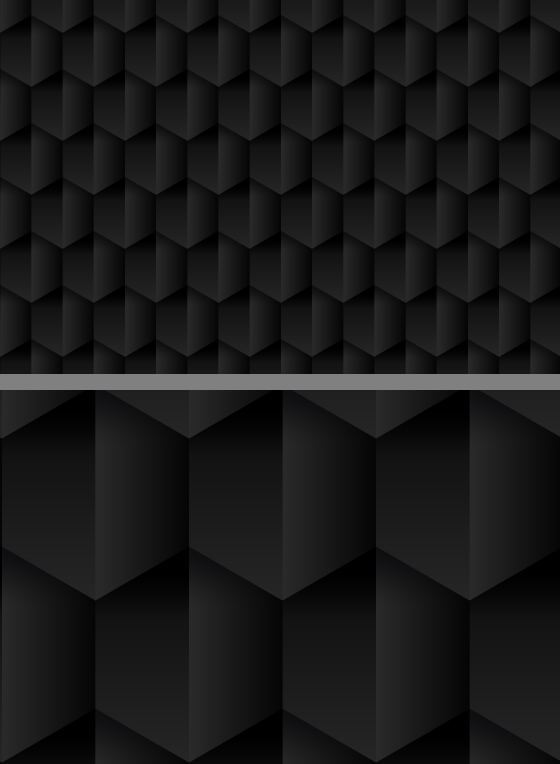
Top, the full canvas; bottom, a detail of the centre.
Give the GLSL for this pattern, as a Shadertoy shader.

```glsl
// Black relief of pointy-top hexagons in staggered rows, each folded down its middle.
// The left face fades down from black to grey, the right face fades from grey at the
// fold to black at its edge; a grid of subsamples smooths the edges.

const float HEX_WIDTH = 0.11135;             // in canvas widths
const vec2 FIRST_CENTRE = vec2(0.0561, 0.0908); // from the upper left corner
const vec2 LATTICE = vec2(1.0, 1.7320508);   // repeat of every second row, in hexagon widths
const float HEX_HEIGHT = 1.1547005;          // in hexagon widths

const float LEFT_TOP = 0.035;
const float LEFT_BOTTOM = 0.148;
const vec2 LEFT_SHADOW = vec2(0.10, 0.36);   // start and end of the black cap

const float RIGHT_FOLD = 0.165;
const float RIGHT_EDGE = 0.018;
const float RIGHT_SHADOW_DEPTH = 0.30;
const float RIGHT_SHADOW_LEVEL = 0.35;
const vec3 SHADOW_TINT = vec3(0.0, 0.0, 0.012);

const int SUBSAMPLES = 3;                    // per axis

// Offset from the centre of the hexagon that holds p
vec2 hexLocal(vec2 p) {
    vec2 a = mod(p + 0.5 * LATTICE, LATTICE) - 0.5 * LATTICE;
    vec2 b = mod(p, LATTICE) - 0.5 * LATTICE;
    return dot(a, a) < dot(b, b) ? a : b;
}

vec3 leftFace(float down) {
    float cap = smoothstep(LEFT_SHADOW.x, LEFT_SHADOW.y, down);
    return vec3(mix(LEFT_TOP, LEFT_BOTTOM, down) * cap);
}

vec3 rightFace(float across, float down) {
    float lit = smoothstep(0.0, RIGHT_SHADOW_DEPTH, down);
    float shade = mix(RIGHT_FOLD, RIGHT_EDGE, across);
    return vec3(shade * mix(RIGHT_SHADOW_LEVEL, 1.0, lit)) + SHADOW_TINT * (1.0 - lit);
}

vec3 relief(vec2 p) {
    vec2 local = hexLocal((p - FIRST_CENTRE) / HEX_WIDTH);
    float down = clamp(local.y / HEX_HEIGHT + 0.5, 0.0, 1.0);
    float across = clamp(2.0 * local.x, 0.0, 1.0);
    return local.x < 0.0 ? leftFace(down) : rightFace(across, down);
}

void mainImage(out vec4 fragColor, in vec2 fragCoord) {
    vec3 sum = vec3(0.0);
    for (int j = 0; j < SUBSAMPLES; j++) {
        for (int i = 0; i < SUBSAMPLES; i++) {
            vec2 jitter = (vec2(i, j) + 0.5) / float(SUBSAMPLES) - 0.5;
            vec2 pos = fragCoord + jitter;
            pos.y = iResolution.y - pos.y;   // measure downward from the top
            sum += relief(pos / iResolution.x);
        }
    }
    fragColor = vec4(sum / float(SUBSAMPLES * SUBSAMPLES), 1.0);
}
```
